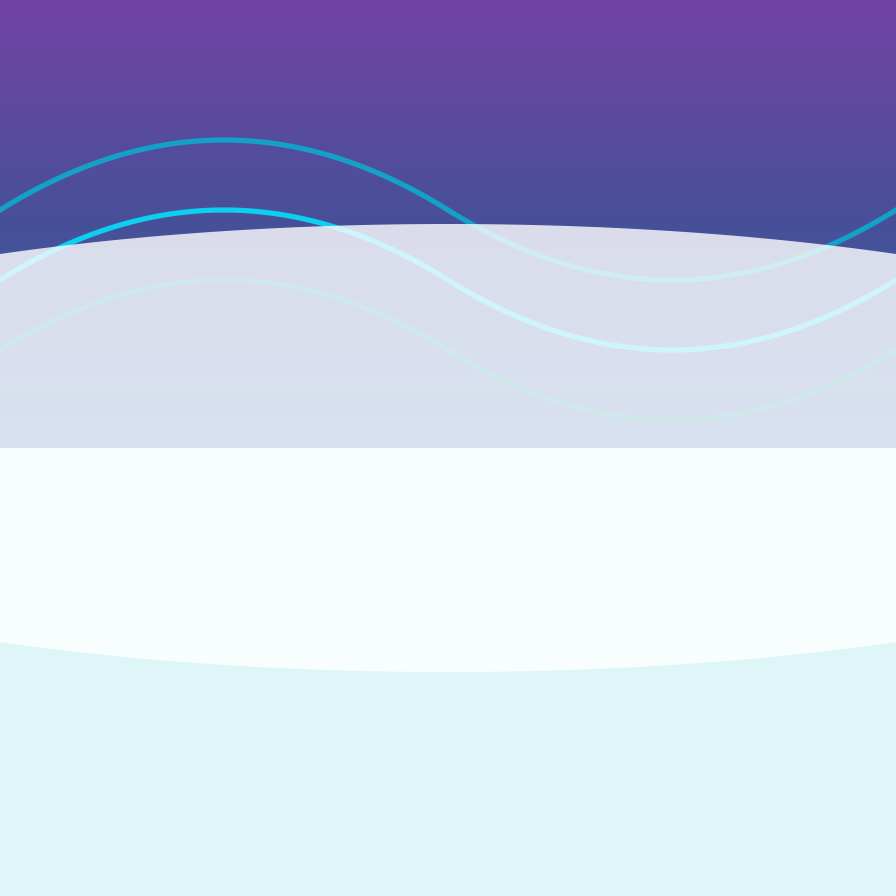
Write a WebGL 2 fragment shader that draws this background.

```glsl
#version 300 es
precision highp float;
// A violet-to-blue sky with three cyan waves above a pale aqua ground,
// veiled by a wide translucent white ellipse across the horizon.
// Waves are chains of parabolic arches; all edges are smoothed by one pixel.

uniform vec2 u_resolution;
out vec4 fragColor;

// Coverage of a shape from its signed distance (negative inside).
float coverage(float dist, float pixel) {
    return clamp(0.5 - dist / pixel, 0.0, 1.0);
}

// Distance to a wave of alternating parabolic arches, at depth baseline.
float waveDistance(vec2 p, float baseline) {
    float t = fract(p.x * 2.0);
    float side = p.x < 0.5 ? 1.0 : -1.0;
    float height = side * 0.3125 * t * (1.0 - t);
    float slope = 0.625 * (1.0 - 2.0 * t);
    return abs(p.y - baseline + height) / sqrt(1.0 + slope * slope);
}

// Approximate signed distance to an ellipse at the origin.
float ellipseDistance(vec2 p, vec2 radii) {
    float k = length(p / radii);
    float gradient = length(p / (radii * radii));
    return k * (k - 1.0) / max(gradient, 0.0001);
}

void main() {
    // Depth runs downward from the top edge.
    vec2 p = gl_FragCoord.xy / u_resolution;
    p.y = 1.0 - p.y;
    float pixel = 1.0 / u_resolution.y;

    // Sky gradient
    vec3 color = mix(vec3(0.443, 0.263, 0.647), vec3(0.275, 0.312, 0.595),
                     clamp(p.y / 0.25, 0.0, 1.0));
    color = mix(color, vec3(0.235, 0.415, 0.70), clamp(p.y / 0.25 - 1.0, 0.0, 1.0));

    // Waves, evenly stacked
    vec3 waveColors[3] = vec3[3](vec3(0.07, 0.63, 0.78),
                                 vec3(0.05, 0.81, 0.95),
                                 vec3(0.06, 0.55, 0.63));
    for (int i = 0; i < 3; i++) {
        float dist = waveDistance(p, 0.2344 + 0.0781 * float(i));
        color = mix(color, waveColors[i], coverage(dist - 0.0029, pixel));
    }

    // Ground below the horizon
    color = mix(color, vec3(0.871, 0.965, 0.973), coverage(0.5 - p.y, pixel));

    // Translucent white veil
    float veil = ellipseDistance(p - 0.5, vec2(1.0, 0.25));
    color = mix(color, vec3(1.0), 0.8 * coverage(veil, pixel));

    fragColor = vec4(color, 1.0);
}
```
